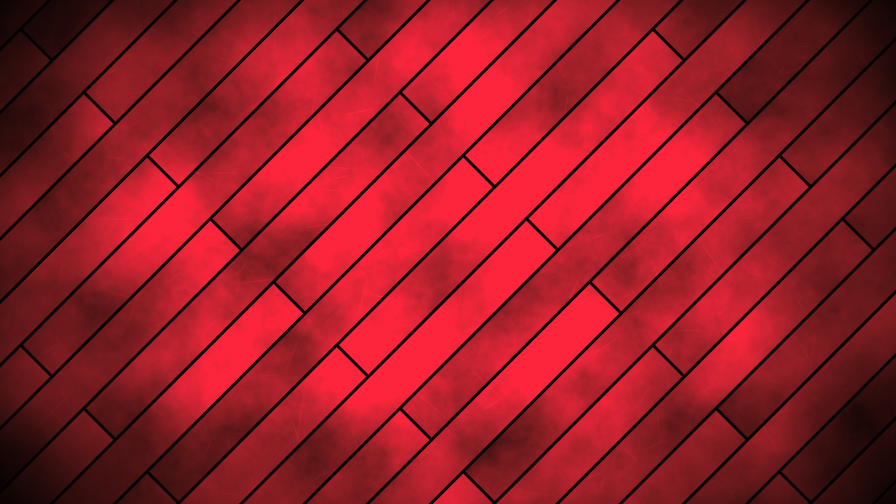
Give the GLSL for this texture, as a Shadertoy shader.

```glsl
// Worn red planks laid diagonally in a half-offset running bond, split by thin
// black gaps. Layered sines light the floor, blob-type cellular noise mottles
// it, random short strokes scratch it, and a vignette darkens the corners.

// Layout, in units of the canvas height
const float PLANK_WIDTH  = 0.0887;
const float PLANK_LENGTH = 0.887;
const vec2  BOND_OFFSET  = vec2(-1.284, 2.188);  // shift in planks: along, across
const float GAP_HALF     = 0.0030;

// Colour and light
const vec3  HOT_RED    = vec3(0.99, 0.145, 0.235);
const vec3  TONE_CURVE = vec3(1.0, 2.0, 1.12);   // how fast each channel saturates
const vec3  GAP_COLOR  = vec3(0.045, 0.012, 0.018);
const float BASE_TONE  = 0.93;
const vec2  GLOW       = vec2(0.12, 0.10);       // strength of the two light waves
const vec2  VIGNETTE   = vec2(0.35, 1.45);       // inner and outer radius

// Wear
const float PLANK_VARIATION = 0.14;
const float PLANK_RAMP      = 0.16;
const float GRUNGE          = 0.21;
const float GRUNGE_SCALE    = 5.0;
const int   GRUNGE_OCTAVES  = 6;
const float SCRATCH         = 0.13;
const float SCRATCH_CELL    = 0.11;
const float SCRATCH_HALF    = 0.0007;

float hash21(vec2 p) {
    vec3 q = fract(p.xyx * 0.1031);
    q += dot(q, q.yzx + 33.33);
    return fract((q.x + q.y) * q.z);
}

vec2 hash22(vec2 p) {
    return vec2(hash21(p), hash21(p + vec2(57.3, 19.7)));
}

// One soft blob of random sign in every cell, summed over the neighbours
float blobNoise(vec2 p) {
    vec2 cell = floor(p);
    float sum = 0.0;
    for (int j = -1; j <= 1; j++)
    for (int i = -1; i <= 1; i++) {
        vec2 id = cell + vec2(i, j);
        vec2 d = p - id - hash22(id);
        float falloff = max(0.0, 1.0 - dot(d, d));
        sum += (2.0 * hash21(id + 91.7) - 1.0) * falloff * falloff * falloff;
    }
    return sum;
}

float grunge(vec2 p) {
    const mat2 TURN = mat2(0.8, 0.6, -0.6, 0.8);
    float sum = 0.0, gain = 1.0;
    p *= GRUNGE_SCALE;
    for (int k = 0; k < GRUNGE_OCTAVES; k++) {
        sum += gain * blobNoise(p);
        p = TURN * p * 2.1 + 13.7;
        gain *= 0.62;
    }
    return sum;
}

// One short stroke per cell, light or dark, at a random angle
float scratches(vec2 p, float pixel) {
    p /= SCRATCH_CELL;
    vec2 cell = floor(p);
    float sum = 0.0;
    for (int j = -1; j <= 1; j++)
    for (int i = -1; i <= 1; i++) {
        vec2 id = cell + vec2(i, j);
        vec2 rnd = hash22(id + 7.1);
        float angle = 3.1416 * rnd.x;
        vec2 dir = vec2(cos(angle), sin(angle));
        vec2 d = p - id - hash22(id);
        float reach = 0.2 + 0.5 * rnd.y;
        float t = clamp(dot(d, dir), -reach, reach);
        float dist = length(d - t * dir) * SCRATCH_CELL;
        float stroke = 1.0 - smoothstep(0.0, SCRATCH_HALF + pixel, dist);
        sum += stroke * (1.0 - abs(t) / reach) * (1.6 * hash21(id + 31.4) - 0.5);
    }
    return sum;
}

// Broad patches of light from two crossing, bent waves
float glow(vec2 p) {
    float columns = cos(17.5 * (p.x - 0.36) + 6.0 * (p.y - 0.4));
    float rows = cos(19.6 * (p.y - 0.27) - 1.2 * (p.x - 0.5) + 0.4 * sin(9.0 * p.x));
    return dot(GLOW, vec2(columns, rows));
}

void mainImage(out vec4 fragColor, in vec2 fragCoord) {
    float pixel = 1.0 / iResolution.y;
    vec2 p = fragCoord * pixel;
    vec2 centered = 2.0 * fragCoord / iResolution.xy - 1.0;

    // Plank grid turned by 45 degrees, every other row shifted by half a plank
    vec2 size = vec2(PLANK_LENGTH, PLANK_WIDTH);
    vec2 bond = vec2(p.x + p.y, p.x - p.y) * 0.70711 / size + BOND_OFFSET;
    bond.x += 0.5 * mod(floor(bond.y), 2.0);
    vec2 plank = floor(bond);
    vec2 local = bond - plank;
    vec2 edge = min(local, 1.0 - local) * size;
    float gap = 1.0 - smoothstep(-0.6, 0.6, (min(edge.x, edge.y) - GAP_HALF) / pixel);

    // Tone of the wood: light, plank differences and wear
    float tone = BASE_TONE + glow(p);
    tone += PLANK_VARIATION * (hash21(plank + 40.0) - 0.5);
    tone += PLANK_RAMP * (local.x - 0.5);
    tone += GRUNGE * grunge(p + 7.0 * hash22(plank + 12.0));
    tone += SCRATCH * (scratches(p, pixel) + scratches(p.yx * 1.7 + 4.3, 1.7 * pixel));
    tone *= 1.0 - smoothstep(VIGNETTE.x, VIGNETTE.y, length(centered * vec2(1.0, 0.8)));
    tone = clamp(tone, 0.03, 1.0);

    vec3 wood = HOT_RED * (1.0 - pow(vec3(1.0 - tone), TONE_CURVE));
    fragColor = vec4(mix(wood, GAP_COLOR * (0.3 + 0.7 * tone), gap), 1.0);
}
```
